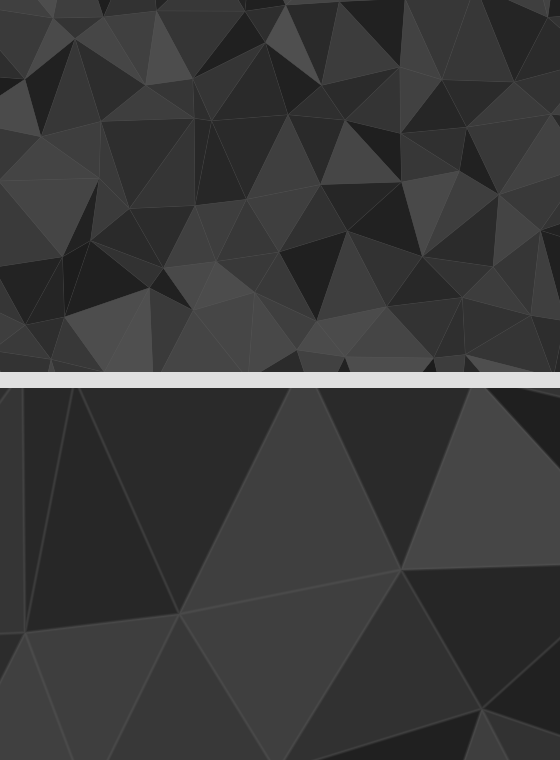
Top, the full canvas; bottom, a detail of the centre.
Write a WebGL 1 fragment shader that draws this background.

```glsl
precision highp float;
// Low-poly mosaic of flat charcoal triangles with faint pale seams.

uniform vec2 u_resolution;

const float ROWS = 6.0;            // vertex rows over the canvas height
const float JITTER = 0.40;         // vertex scatter radius, in cells
const float STAGGER = 0.5;         // shift between neighbouring rows, in cells
const float SEAM_WIDTH = 0.0021;   // half width, in canvas heights
const float SEAM_TONE = 0.36;
const float SEAM_OPACITY = 0.38;
const float SEED = 17.0;

// Grey levels, and the share of facets darker than each inner level
const float TONE_MIN = 0.110;
const float TONE_DARK = 0.145;
const float TONE_MID = 0.200;
const float TONE_LIGHT = 0.260;
const float TONE_MAX = 0.310;
const vec3 SHARES = vec3(0.14, 0.36, 0.80);

float hash(vec2 p) {
  vec3 q = fract(vec3(p.xyx + SEED) * 0.1031);
  q += dot(q, q.yzx + 33.33);
  return fract((q.x + q.y) * q.z);
}

float cross2(vec2 a, vec2 b) {
  return a.x * b.y - a.y * b.x;
}

// Grid vertex moved to a random place within a disc
vec2 vertex(vec2 id) {
  float angle = 6.28319 * hash(id);
  float radius = JITTER * sqrt(hash(id + 71.3));
  float shift = STAGGER * (mod(id.y, 2.0) - 0.5);
  return id + vec2(shift, 0.0) + radius * vec2(cos(angle), sin(angle));
}

// Signed distance to the line a-b, positive on its left
float lineDistance(vec2 p, vec2 a, vec2 b) {
  return cross2(normalize(b - a), p - a);
}

// Depth inside a counter-clockwise triangle, negative outside
float triangleDepth(vec2 p, vec2 a, vec2 b, vec2 c) {
  return min(lineDistance(p, a, b),
             min(lineDistance(p, b, c), lineDistance(p, c, a)));
}

// Maps a uniform random value to the tone distribution
float facetTone(float h) {
  float tone = mix(TONE_MIN, TONE_DARK, clamp(h / SHARES.x, 0.0, 1.0));
  tone = mix(tone, TONE_MID, clamp((h - SHARES.x) / (SHARES.y - SHARES.x), 0.0, 1.0));
  tone = mix(tone, TONE_LIGHT, clamp((h - SHARES.y) / (SHARES.z - SHARES.y), 0.0, 1.0));
  return mix(tone, TONE_MAX, clamp((h - SHARES.z) / (1.0 - SHARES.z), 0.0, 1.0));
}

void main() {
  vec2 p = gl_FragCoord.xy / u_resolution.y * ROWS;
  float pixel = ROWS / u_resolution.y;
  float toneSum = 0.0;
  float coverSum = 0.0;
  float depth = 0.0;

  // Blend the facets of all nearby cells by their pixel coverage
  for (int y = -1; y <= 1; y++) {
    for (int x = -1; x <= 1; x++) {
      vec2 id = floor(p) + vec2(float(x), float(y));
      vec2 a = vertex(id);
      vec2 b = vertex(id + vec2(1.0, 0.0));
      vec2 c = vertex(id + vec2(1.0, 1.0));
      vec2 d = vertex(id + vec2(0.0, 1.0));

      // Delaunay rule: split at b-d when the angles there exceed a half turn
      float angleSine = cross2(c - b, a - b) * dot(a - d, c - d)
                      + dot(c - b, a - b) * cross2(a - d, c - d);
      bool splitBD = angleSine < 0.0;
      float first = splitBD ? triangleDepth(p, a, b, d) : triangleDepth(p, a, b, c);
      float second = splitBD ? triangleDepth(p, b, c, d) : triangleDepth(p, a, c, d);

      vec2 cover = clamp(0.5 + vec2(first, second) / pixel, 0.0, 1.0);
      vec2 tones = vec2(facetTone(hash(id + 131.7)), facetTone(hash(id + 219.1)));
      toneSum += dot(cover, tones);
      coverSum += cover.x + cover.y;
      depth = max(depth, max(first, second));
    }
  }
  float tone = toneSum / max(coverSum, 0.001);

  // Thin pale seam along the facet edges
  float seamWidth = max(SEAM_WIDTH * ROWS, 0.7 * pixel);
  float seam = 1.0 - smoothstep(0.0, seamWidth, depth);
  tone = mix(tone, max(tone, SEAM_TONE), SEAM_OPACITY * seam);

  gl_FragColor = vec4(vec3(tone), 1.0);
}
```
